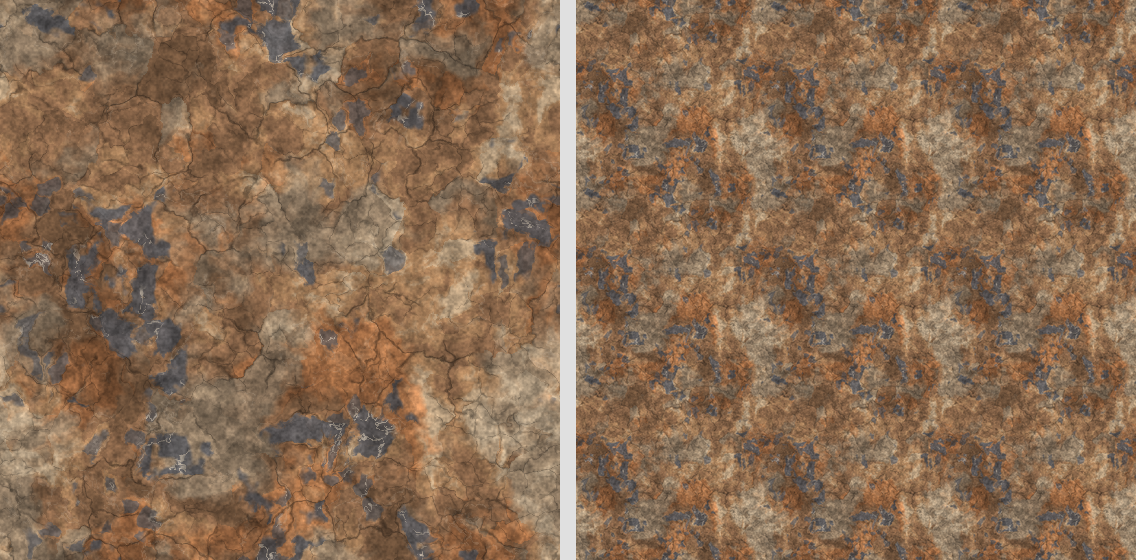
Left: one tile. Right: repeated 3 by 3.
Give the GLSL for this texture, as a WebGL 1 fragment shader.

```glsl
precision highp float;
uniform vec2 u_resolution;

const vec3 DARK_BROWN = vec3(0.43, 0.32, 0.23);
const vec3 BROWN = vec3(0.54, 0.40, 0.29);
const vec3 OCHRE = vec3(0.63, 0.48, 0.34);
const vec3 TAN = vec3(0.70, 0.60, 0.48);
const vec3 RUST = vec3(0.60, 0.38, 0.23);
const vec3 GREY_BROWN = vec3(0.56, 0.50, 0.42);
const vec3 SLATE = vec3(0.32, 0.32, 0.335);
const vec3 VEIN = vec3(0.74, 0.69, 0.62);
const float STONE_REPEATS = 11.0;
const float PEBBLE_REPEATS = 26.0;
const float WARP_LARGE = 0.09;
const float WARP_SMALL = 0.022;
const float SLATE_LEVEL = 0.97;
const float CRACK_DEPTH = 0.32;
const float GRAIN_DEPTH = 0.38;

float hash(vec2 p) {
  vec3 q = fract(p.xyx * 0.1031);
  q += dot(q, q.yzx + 33.33);
  return fract((q.x + q.y) * q.z);
}

// Value noise that wraps after a whole number of repeats
float noise(vec2 uv, float repeats, float seed) {
  vec2 p = uv * repeats;
  vec2 cell = floor(p);
  vec2 f = p - cell;
  f = f * f * f * (f * (f * 6.0 - 15.0) + 10.0);
  vec2 lo = mod(cell, repeats) + seed;
  vec2 hi = mod(cell + 1.0, repeats) + seed;
  return mix(mix(hash(lo), hash(vec2(hi.x, lo.y)), f.x),
             mix(hash(vec2(lo.x, hi.y)), hash(hi), f.x), f.y);
}

float fbm(vec2 uv, float repeats, float seed) {
  float sum = 0.0, total = 0.0, gain = 1.0;
  for (int i = 0; i < 5; i++) {
    sum += gain * noise(uv, repeats, seed);
    total += gain;
    gain *= 0.58;
    repeats *= 2.0;
    seed += 17.0;
  }
  return sum / total;
}

vec2 warp(vec2 uv, float repeats, float seed) {
  return vec2(fbm(uv, repeats, seed), fbm(uv, repeats, seed + 131.0)) - 0.5;
}

// Wrapping cells: x = gap between the two nearest centres, y = random id
vec2 stones(vec2 uv, float repeats, float seed) {
  vec2 p = uv * repeats;
  vec2 base = floor(p);
  float nearest = 9.0, second = 9.0, id = 0.0;
  for (int y = -1; y <= 1; y++) {
    for (int x = -1; x <= 1; x++) {
      vec2 cell = base + vec2(float(x), float(y));
      vec2 key = mod(cell, repeats) + seed;
      vec2 centre = cell + vec2(hash(key), hash(key + 71.0));
      float d = length(centre - p);
      if (d < nearest) {
        second = nearest;
        nearest = d;
        id = hash(key + 149.0);
      } else {
        second = min(second, d);
      }
    }
  }
  return vec2(second - nearest, id);
}

float crack(float gap, float width) {
  return 1.0 - smoothstep(0.0, width, gap);
}

void main() {
  vec2 uv = gl_FragCoord.xy / u_resolution;
  vec2 q = uv + WARP_LARGE * warp(uv, 7.0, 3.0) + WARP_SMALL * warp(uv, 34.0, 40.0);

  vec2 stone = stones(q, STONE_REPEATS, 5.0);
  vec2 pebble = stones(q, PEBBLE_REPEATS, 23.0);
  float region = fbm(uv, 4.0, 61.0);
  float mottle = fbm(q, 22.0, 83.0);
  float rough = fbm(uv, 48.0, 97.0);

  // Earthy ground, toned by region, stone and pebble
  float tone = 0.5 + 1.0 * (region - 0.5) + 0.26 * (stone.y - 0.5)
             + 0.26 * (pebble.y - 0.5) + 1.1 * (mottle - 0.5);
  vec3 color = mix(DARK_BROWN, BROWN, smoothstep(0.12, 0.42, tone));
  color = mix(color, OCHRE, smoothstep(0.42, 0.66, tone));
  color = mix(color, TAN, smoothstep(0.66, 0.92, tone));

  // Rust stains and pale grey patches
  float stain = fbm(q, 6.0, 211.0) + 0.16 * (pebble.y - 0.5);
  color = mix(color, RUST * (0.72 + 0.56 * tone), 0.7 * smoothstep(0.50, 0.64, stain));
  float greying = fbm(q, 5.0, 307.0) + 0.22 * (fract(stone.y * 7.0) - 0.5);
  color = mix(color, GREY_BROWN * (0.75 + 0.5 * tone), 0.75 * smoothstep(0.50, 0.66, greying));

  // Clustered slate fragments with ragged rims
  float cluster = 1.3 * (fbm(uv, 5.0, 401.0) - 0.5);
  float ragged = 0.9 * (fbm(q, 30.0, 433.0) - 0.5);
  float largeSlate = smoothstep(SLATE_LEVEL - 0.05, SLATE_LEVEL, stone.y + cluster)
                   * smoothstep(0.06, 0.22, stone.x + ragged);
  float smallSlate = smoothstep(SLATE_LEVEL - 0.05, SLATE_LEVEL, pebble.y + cluster)
                   * smoothstep(0.08, 0.30, pebble.x + ragged);
  float slate = max(largeSlate, 0.8 * smallSlate);
  color = mix(color, SLATE * (0.72 + 0.56 * mottle), 0.88 * slate);

  // Pale mineral veins, strongest in slate and grey patches
  float ridge = abs(fbm(q, 17.0, 503.0) - 0.5);
  float veinMask = smoothstep(0.46, 0.62, fbm(uv, 13.0, 547.0));
  float vein = (1.0 - smoothstep(0.004, 0.026, ridge)) * veinMask;
  color = mix(color, VEIN, vein * (0.18 + 0.5 * slate));

  // Broken cracks and fine grain
  float fissure = crack(stone.x, 0.07) * smoothstep(0.45, 0.60, fbm(uv, 9.0, 601.0));
  fissure = max(fissure, 0.65 * crack(pebble.x, 0.11) * smoothstep(0.46, 0.60, fbm(uv, 15.0, 641.0)));
  color *= 1.0 - CRACK_DEPTH * fissure * (1.0 - 0.6 * slate);
  float grain = 0.5 * (noise(uv, 128.0, 701.0) + noise(uv, 256.0, 743.0)) - 0.5;
  color *= 1.0 + GRAIN_DEPTH * grain + 0.55 * (rough - 0.5);

  gl_FragColor = vec4(clamp(color, 0.0, 1.0), 1.0);
}
```
